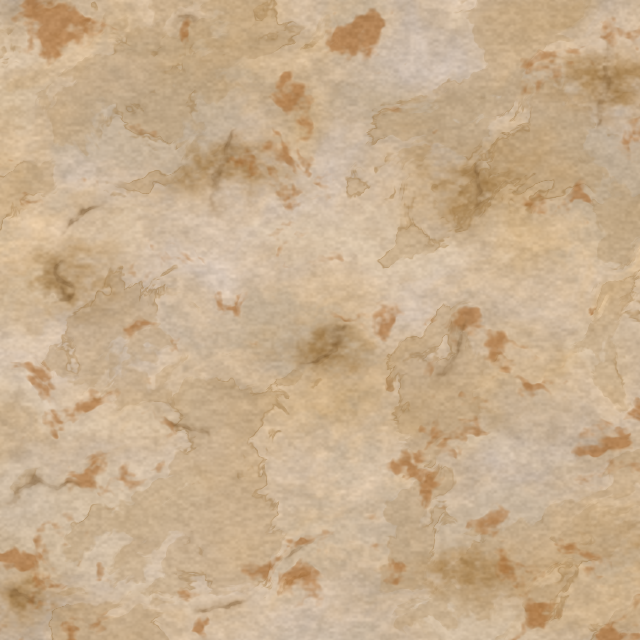
This texture is drawn by a WebGL 2 fragment shader. Its source:

```glsl
#version 300 es
precision highp float;
// Weathered beige stone with streaks, torn flakes, ochre stains, rust and short cracks.

uniform vec2 u_resolution;
out vec4 fragColor;

const vec3 STONE = vec3(0.810, 0.715, 0.600);
const vec3 PALE  = vec3(0.860, 0.785, 0.685);
const vec3 GREY  = vec3(0.745, 0.680, 0.590);
const vec3 FLAKE = vec3(0.720, 0.600, 0.440);
const vec3 OCHRE = vec3(0.620, 0.470, 0.270);
const vec3 RUST  = vec3(0.650, 0.420, 0.210);
const vec3 CRACK = vec3(0.500, 0.370, 0.220);
const vec3 TONE_AXIS = vec3(0.140, 0.145, 0.165);  // dark to light
const vec3 WARM_AXIS = vec3(0.015, -0.025, -0.100); // neutral to sandy
const float WARP = 0.055;       // raggedness of the shapes
const float SLANT = 0.35;       // rise of flakes toward the right
const float MARK_CELLS = 5.0;   // grid for smudges and cracks
const float SMUDGE_SHARE = 0.32;
const float CRACK_SHARE = 0.55;
const float GRAIN = 0.040;

uint scramble(uint x) {
  x = x * 747796405u + 2891336453u;
  x = ((x >> ((x >> 28u) + 4u)) ^ x) * 277803737u;
  return (x >> 22u) ^ x;
}

float hash(vec2 cell, uint seed) {
  ivec2 c = ivec2(cell);
  uint h = scramble(uint(c.x) + scramble(uint(c.y) + scramble(seed)));
  return float(h >> 8u) / 16777216.0;
}

// Smooth value noise in -1..1
float noise(vec2 p, uint seed) {
  vec2 i = floor(p), f = fract(p);
  f = f * f * f * (f * (f * 6.0 - 15.0) + 10.0);
  float low = mix(hash(i, seed), hash(i + vec2(1, 0), seed), f.x);
  float high = mix(hash(i + vec2(0, 1), seed), hash(i + vec2(1, 1), seed), f.x);
  return 2.0 * mix(low, high, f.y) - 1.0;
}

float fbm(vec2 p, int octaves, uint seed) {
  float sum = 0.0, amp = 0.5, total = 0.0;
  for (int i = 0; i < octaves; i++) {
    sum += amp * noise(p, seed + uint(i));
    total += amp;
    amp *= 0.55;
    p = p * 2.03 + 0.37;
  }
  return sum / total;
}

float bell(float x) { return exp(-x * x); }

// Scattered marks: x = soft horizontal smudges, y = thin bent cracks
vec2 marks(vec2 p) {
  vec2 g = p * MARK_CELLS, home = floor(g), sum = vec2(0);
  for (int y = -1; y <= 1; y++) {
    for (int x = -1; x <= 1; x++) {
      vec2 cell = home + vec2(x, y);
      vec2 d = g - cell - 0.2 - 0.6 * vec2(hash(cell, 90u), hash(cell, 91u));
      float smudge = bell(length(d * vec2(2.2, 5.0)));
      sum.x += smudge * step(hash(cell, 92u), SMUDGE_SHARE);

      float angle = mix(-0.5, 1.5, hash(cell, 93u));
      float c = cos(angle), s = sin(angle);
      vec2 r = vec2(c * d.x + s * d.y, c * d.y - s * d.x);
      r.y += (hash(cell, 94u) - 0.5) * 2.5 * r.x * r.x;
      float reach = mix(0.15, 0.45, hash(cell, 95u));
      float line = bell(r.y / 0.022) + 0.3 * bell(r.y / 0.08);
      line *= 1.0 - smoothstep(0.3 * reach, reach, abs(r.x));
      sum.y += line * step(hash(cell, 96u), CRACK_SHARE);
    }
  }
  return min(sum, 1.0);
}

void main() {
  vec2 p = gl_FragCoord.xy / min(u_resolution.x, u_resolution.y);
  vec2 q = p + WARP * vec2(fbm(p * 7.0, 5, 1u), fbm(p * 8.0, 5, 11u));
  vec2 slanted = vec2(q.x, q.y - SLANT * q.x);

  // Base tone: broad mottling, level streaks and fine detail
  float mottle = fbm(q * vec2(5, 7), 5, 21u);
  float streak = fbm(q * vec2(3, 13), 5, 31u);
  float detail = fbm(p * vec2(38, 52), 3, 41u);
  float warmth = fbm(slanted * vec2(6, 9), 5, 51u);
  vec3 color = STONE + TONE_AXIS * (0.45 * mottle + 0.5 * streak + 0.35 * detail);
  color += WARM_AXIS * (warmth + 0.2 * detail);

  // Pale and grey veils
  float veil = fbm(q * vec2(4, 6), 6, 61u) + 0.12 * detail;
  color = mix(color, PALE, 0.55 * smoothstep(0.08, 0.40, veil));
  color = mix(color, GREY, 0.50 * smoothstep(0.10, 0.45, -veil));

  // Torn flakes with darker broken rims
  float flake = fbm(slanted * vec2(6, 9), 6, 71u) + 0.10 * detail;
  float broken = smoothstep(-0.05, 0.30, fbm(p * 9.0, 3, 81u));
  color = mix(color, FLAKE, 0.42 * smoothstep(0.14, 0.24, flake));
  color = mix(color, OCHRE, 0.45 * broken * bell((flake - 0.17) / 0.035));

  // Ochre smudges, rust spots and cracks
  vec2 mark = marks(q);
  color = mix(color, OCHRE, mark.x * clamp(0.5 + 0.7 * detail + 0.4 * streak, 0.0, 0.9));
  float rust = fbm(q * vec2(13, 15), 4, 101u) + 0.25 * detail;
  rust += 0.35 * fbm(p * 4.0, 2, 111u);
  color = mix(color, RUST, 0.65 * smoothstep(0.26, 0.60, rust));
  color = mix(color, CRACK, mark.y * clamp(0.35 + 0.6 * detail, 0.0, 0.6));

  // Level-brushed grain
  float grain = noise(p * vec2(110, 190), 121u) + 0.6 * noise(p * vec2(230, 250), 122u);
  fragColor = vec4(clamp(color + GRAIN * 0.7 * grain, 0.0, 1.0), 1.0);
}
```
